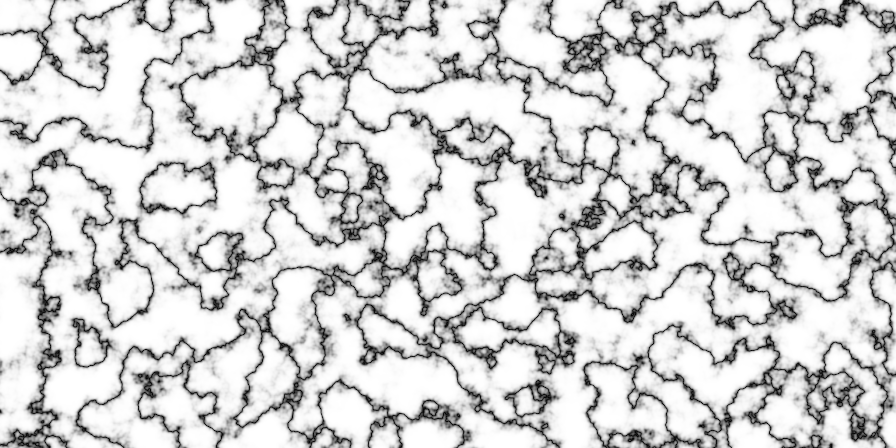
This texture is drawn by a Shadertoy shader. Its source:

```glsl
#define CELLS_PER_HEIGHT 8.0
#define OCTAVES 5
#define LACUNARITY 2.0
#define GAIN 0.5
#define VEIN_SHARPNESS 15.0
#define VEIN_COLOR vec3(0.02)
#define GROUND_COLOR vec3(1.0)

// Random unit vector for a lattice point
vec2 latticeGradient(vec2 cell) {
    float h = fract(sin(dot(cell, vec2(127.1, 311.7))) * 43758.5453);
    float angle = 6.28318 * h;
    return vec2(cos(angle), sin(angle));
}

float gradientNoise(vec2 p) {
    vec2 cell = floor(p);
    vec2 f = fract(p);
    vec2 u = f * f * f * (f * (f * 6.0 - 15.0) + 10.0);
    vec2 e = vec2(1.0, 0.0);
    float a = dot(latticeGradient(cell), f);
    float b = dot(latticeGradient(cell + e.xy), f - e.xy);
    float c = dot(latticeGradient(cell + e.yx), f - e.yx);
    float d = dot(latticeGradient(cell + e.xx), f - e.xx);
    return mix(mix(a, b, u.x), mix(c, d, u.x), u.y);
}

// Signed fractal sum; each octave is shifted so the lattices do not line up
float fractalNoise(vec2 p) {
    float sum = 0.0;
    float amplitude = 1.0;
    for (int i = 0; i < OCTAVES; i++) {
        sum += amplitude * gradientNoise(p);
        p = p * LACUNARITY + vec2(17.37, 9.71);
        amplitude *= GAIN;
    }
    return sum;
}

void mainImage(out vec4 fragColor, in vec2 fragCoord) {
    vec2 p = fragCoord / iResolution.y * CELLS_PER_HEIGHT;

    // Crinkled veins follow the zero level and fade out softly around it
    float vein = exp(-VEIN_SHARPNESS * abs(fractalNoise(p + 3.3)));
    fragColor = vec4(mix(GROUND_COLOR, VEIN_COLOR, vein), 1.0);
}
```
